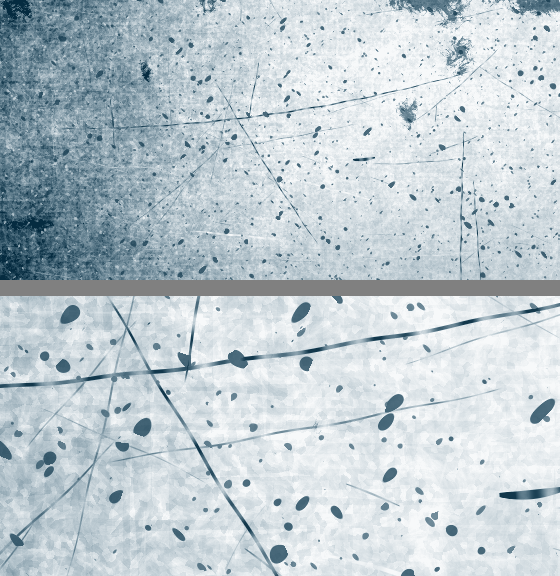
Top: the whole. Bottom: its middle third, enlarged.
Reproduce this texture procedurally as a Shadertoy shader.

```glsl
// Worn, scratched sheet of pale metal with blue-grey grime gathering on the left.
// One tone value is built from gradients, layered cellular noise, specks and
// looped scratches, then tinted from deep teal to near white.

float pixel;  // size of one pixel in canvas heights

vec2 hash2(vec2 p) {
    vec3 q = fract(p.xyx * vec3(0.1031, 0.1030, 0.0973));
    q += dot(q, q.yzx + 33.33);
    return fract((q.xx + q.yz) * q.zy);
}

// Cellular noise: x = distance to the nearest point, y = random value of its cell
vec2 cells(vec2 p) {
    vec2 base = floor(p), nearest = vec2(9.0, 0.0);
    for (int y = -1; y <= 1; y++)
    for (int x = -1; x <= 1; x++) {
        vec2 cell = base + vec2(x, y);
        float d = length(cell + hash2(cell) - p);
        if (d < nearest.x) nearest = vec2(d, hash2(cell + 71.0).x);
    }
    return nearest;
}

// Layered cellular noise, roughly centred on zero
float grime(vec2 p) {
    float sum = 0.0, weight = 0.5;
    for (int i = 0; i < 5; i++) {
        p += 0.25 * sin(p.yx * 2.3 + float(i));
        vec2 c = cells(p);
        sum += weight * (c.x - 0.5 + 0.5 * (c.y - 0.5));
        p = mat2(1.6, 1.3, -1.3, 1.6) * p + 7.3;
        weight *= 0.72;
    }
    return sum;
}

// Round flecks of random size; density is the share of cells that hold one
float specks(vec2 p, float scale, float density) {
    vec2 c = cells(p * scale + 0.3 * sin(p.yx * scale * 1.7));
    float radius = 0.45 * (c.y - 1.0 + density) / density;
    return clamp((radius - c.x) / (pixel * scale) + 0.5, 0.0, 1.0) * step(1.0 - density, c.y);
}

// Tapered, bowed and broken line from a to b
float scratch(vec2 p, vec2 a, vec2 b, float bow, float width) {
    vec2 d = b - a;
    float len = length(d), t = dot(p - a, d) / (len * len);
    if (t < 0.0 || t > 1.0) return 0.0;
    float side = dot(p - a, vec2(-d.y, d.x)) / len;
    float s = t * len, taper = 4.0 * t * (1.0 - t);
    side += bow * taper + 0.0012 * sin(s * 43.0 + a.x * 50.0);
    float wear = 0.65 + 0.25 * sin(s * 71.0 + a.y * 90.0) + 0.25 * sin(s * 167.0 + a.x * 60.0);
    float cover = clamp((width * (0.4 + 0.6 * taper) - abs(side)) / pixel + 0.5, 0.0, 1.0);
    return cover * clamp(wear, 0.12, 1.0) * smoothstep(0.0, 0.15, taper);
}

float blob(vec2 p, vec2 centre, vec2 size) {
    vec2 q = (p - centre) / size;
    return exp(-dot(q, q));
}

void mainImage(out vec4 fragColor, in vec2 fragCoord) {
    pixel = 1.0 / iResolution.y;
    vec2 p = fragCoord * pixel;
    p.x *= 2.0 * iResolution.y / iResolution.x;

    // Broad light: dark left and lower corner, glow at the upper right
    float tone = mix(0.43, 0.84, smoothstep(-0.15, 1.05, p.x));
    tone += 0.13 * blob(p, vec2(1.6, 0.72), vec2(0.75, 0.4));
    tone -= 0.22 * blob(p, vec2(0.0, 0.08), vec2(0.4, 0.3));
    tone -= 0.08 * blob(p, vec2(0.0, 1.0), vec2(0.5, 0.25));
    tone -= 0.07 * smoothstep(0.25, 0.0, p.y);

    // Grime and grain, stronger where the sheet is dark
    float rough = mix(1.0, 0.4, smoothstep(0.1, 1.3, p.x));
    tone += 0.28 * rough * grime(p * 5.0);
    tone += 0.30 * rough * grime(p * 26.0 + 40.0);
    tone += 0.20 * rough * (cells(p * 125.0).y - 0.5);

    // Brushed streaks along both axes
    tone += 0.10 * rough * (cells(p * vec2(5.0, 110.0)).y - 0.5);
    tone += 0.09 * rough * (cells(p * vec2(100.0, 6.0) + 20.0).y - 0.5);

    // Corroded blotches in clusters
    float cluster = blob(p, vec2(1.52, 1.0), vec2(0.16, 0.06))
        + blob(p, vec2(1.93, 0.99), vec2(0.13, 0.06))
        + 0.7 * blob(p, vec2(1.63, 0.80), vec2(0.08, 0.12))
        + 0.7 * blob(p, vec2(1.46, 0.61), vec2(0.04, 0.08))
        + 0.8 * blob(p, vec2(0.06, 0.98), vec2(0.08, 0.07))
        + 0.6 * blob(p, vec2(0.75, 0.98), vec2(0.06, 0.05))
        + 0.7 * blob(p, vec2(0.52, 0.75), vec2(0.03, 0.06))
        + 0.6 * blob(p, vec2(0.1, 0.2), vec2(0.2, 0.03));
    float patches = grime(p * 22.0 + 9.0);
    tone -= 0.55 * smoothstep(0.0, 0.35, cluster - 0.35 + 0.9 * patches);

    // Dark pits and pale chips
    float pits = max(specks(p, 38.0, 0.09), 0.8 * specks(p + 3.0, 85.0, 0.08));
    float chips = 0.5 * specks(p + 8.0, 75.0, 0.10) * rough;

    // Random scratches: dark ones lean at any angle, pale ones run flatter
    float dark = 0.0, pale = 0.0;
    for (int i = 0; i < 64; i++) {
        vec2 h = hash2(vec2(i, 3.7)), k = hash2(vec2(i, 19.1)), m = hash2(vec2(i, 47.3));
        vec2 a = vec2(2.2 * h.x - 0.2, h.y);
        float steep = m.x < 0.2 ? 1.5 : 0.0;
        float len = 0.07 + 0.45 * k.y * k.y, bow = 0.05 * len * (m.y - 0.5);
        float turn = 1.5 * (k.x - 0.45) + steep;
        dark = max(dark, (0.25 + 0.5 * m.y)
            * scratch(p, a, a + len * vec2(cos(turn), sin(turn)), bow, 0.0005 + 0.0012 * m.y));
        a = vec2(2.0 * m.y, k.x);
        turn = 0.5 * (h.y - 0.65) + steep;
        pale = max(pale, (0.2 + 0.45 * h.x)
            * scratch(p, a, a + len * vec2(cos(turn), sin(turn)), bow, 0.0015));
    }

    // Main scratches: long arc, uprights, diagonal, gash and two pale scrapes
    dark = max(dark, scratch(p, vec2(0.2, 0.54), vec2(1.7, 0.75), 0.055, 0.0024));
    dark = max(dark, scratch(p, vec2(1.657, 0.54), vec2(1.646, -0.1), 0.004, 0.0024));
    dark = max(dark, scratch(p, vec2(1.69, 0.36), vec2(1.72, -0.05), 0.0, 0.0018));
    dark = max(dark, scratch(p, vec2(0.77, 0.71), vec2(1.14, 0.12), 0.008, 0.0020));
    dark = max(dark, scratch(p, vec2(0.925, 0.78), vec2(0.885, 0.56), 0.0, 0.0018));
    dark = max(dark, scratch(p, vec2(0.395, 0.65), vec2(0.41, 0.47), 0.0, 0.0024));
    dark = max(dark, 1.4 * scratch(p, vec2(1.26, 0.43), vec2(1.34, 0.437), 0.002, 0.0055));
    pale = max(pale, scratch(p, vec2(0.68, 0.175), vec2(1.0, 0.145), 0.0, 0.0035));
    pale = max(pale, scratch(p, vec2(1.05, 0.36), vec2(1.35, 0.28), 0.0, 0.0030));

    tone = mix(tone, 0.97, max(pale, chips));
    tone = mix(tone, 0.07, min(max(dark, 0.75 * pits), 1.0));
    tone = clamp(tone, 0.02, 0.97);

    // Tint: the darker the tone, the more teal
    vec3 teal = vec3(0.0, 0.15, 0.23);
    fragColor = vec4(tone + teal * (1.0 - pow(tone, 1.5)), 1.0);
}
```
